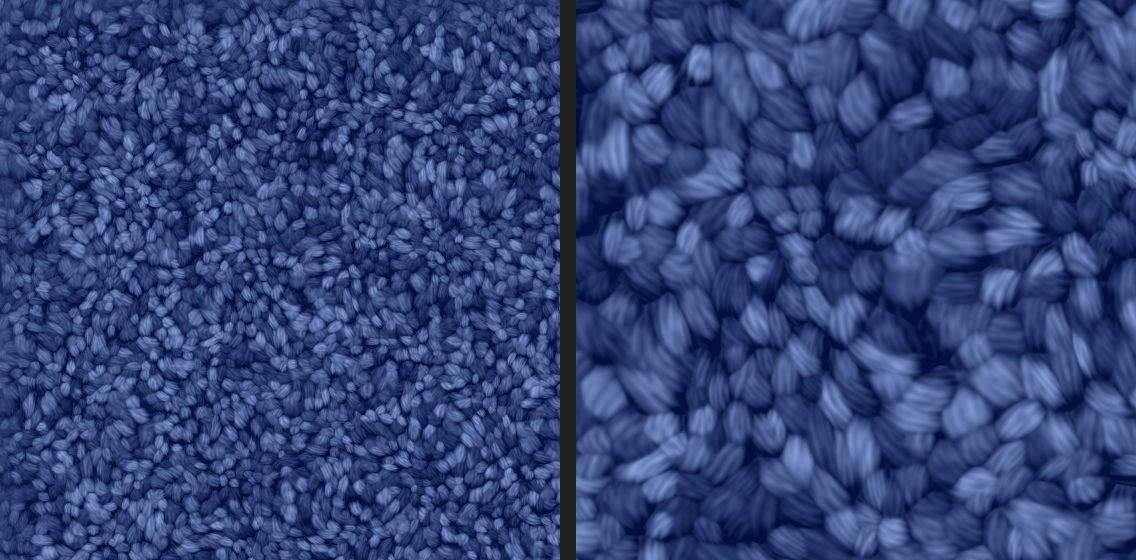
Left: the whole. Right: its middle third, enlarged.
Write a three.js fragment shader that draws this texture.

```glsl
#define TUFTS 52.0
#define ROW_ANGLE -0.6
#define JITTER 0.85
#define LEAN 2.0
#define LEAN_SPREAD 2.0
#define TUFT_RADII vec2(0.82, 0.62)
#define OVERLAP_SHARPNESS 9.0
#define FIBRE_STRENGTH 0.5
#define SHADOW_BLUE vec3(0.04, 0.10, 0.29)
#define LIGHT_BLUE vec3(0.42, 0.51, 0.73)

varying vec2 vUv;

vec2 hash2(vec2 cell) {
  vec3 v = fract(cell.xyx * vec3(0.1031, 0.1030, 0.0973));
  v += dot(v, v.yzx + 33.33);
  return fract((v.xx + v.yz) * v.zy);
}

mat2 rotation(float angle) {
  float c = cos(angle), s = sin(angle);
  return mat2(c, s, -s, c);
}

float cornerSlope(vec2 corner, vec2 offset) {
  float angle = 6.2832 * hash2(corner).x;
  return dot(vec2(cos(angle), sin(angle)), offset);
}

float gradientNoise(vec2 p) {
  vec2 i = floor(p), f = fract(p);
  vec2 u = f * f * f * (f * (f * 6.0 - 15.0) + 10.0);
  vec2 e = vec2(1.0, 0.0);
  float low = mix(cornerSlope(i, f), cornerSlope(i + e, f - e), u.x);
  float high = mix(cornerSlope(i + e.yx, f - e.yx), cornerSlope(i + 1.0, f - 1.0), u.x);
  return mix(low, high, u.y);
}

// Brightness of the yarn loops, blended by height where they overlap
float tuftTone(vec2 p, vec2 light) {
  vec2 home = floor(p);
  float total = 0.0, weights = 0.0;
  for (int y = -1; y <= 1; y++) {
    for (int x = -1; x <= 1; x++) {
      vec2 cell = home + vec2(float(x), float(y));
      vec2 place = hash2(cell);
      vec2 shape = hash2(cell + 71.7);
      vec2 look = hash2(cell + 153.3);
      vec2 offset = p - cell - 0.5 - (place - 0.5) * JITTER;

      // Domed ellipse with its own lean and size
      float angle = LEAN + ROW_ANGLE + (shape.x - 0.5) * LEAN_SPREAD;
      vec2 q = offset * rotation(angle) / (TUFT_RADII * mix(0.8, 1.2, shape.y));
      float dome = 1.0 - dot(q, q);

      // Fibres run along the loop and bend over its crown
      vec2 strand = vec2(q.x * 1.3, q.y * 3.4 + 0.7 * q.x * q.x);
      float fibre = gradientNoise(strand + cell * 17.3);
      float tint = mix(0.16, 1.0, look.x);
      float shade = tint * smoothstep(-0.15, 0.95, dome);
      shade += 0.24 * dot(offset, light);
      shade += FIBRE_STRENGTH * fibre * (0.45 + 0.55 * tint);

      float weight = exp(OVERLAP_SHARPNESS * (dome + 0.35 * look.y));
      total += shade * weight;
      weights += weight;
    }
  }
  return total / weights;
}

void main() {
  // Diagonal rows, slightly bent
  mat2 turn = rotation(ROW_ANGLE);
  vec2 bend = vec2(gradientNoise(vUv * 9.0), gradientNoise(vUv * 9.0 + 40.0));
  vec2 p = turn * (vUv * TUFTS + bend * 1.4);
  vec2 light = turn * vec2(-0.5, 0.86);

  float tone = tuftTone(p, light);
  tone += 0.12 * gradientNoise(vUv * 6.0 + 13.0);
  tone += 0.16 * gradientNoise(vUv * 24.0 + 87.0);
  tone += 0.10 * gradientNoise(vUv * 150.0);

  // Flatter pile along the left and top borders
  float inside = smoothstep(0.0, 0.08, vUv.x) * smoothstep(0.0, 0.07, 1.0 - vUv.y);
  tone = mix(0.28, tone, mix(0.6, 1.0, inside));

  vec3 colour = mix(SHADOW_BLUE, LIGHT_BLUE, clamp(tone, -0.1, 1.25));
  gl_FragColor = vec4(colour, 1.0);
}
```
